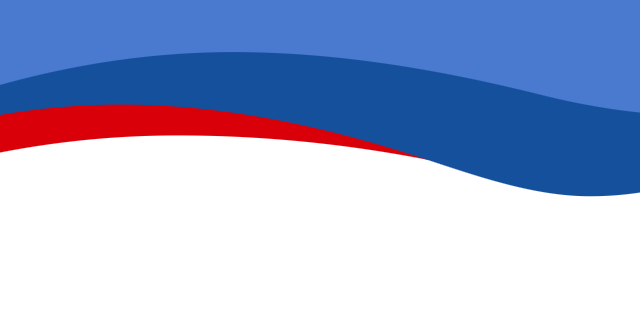
Give the GLSL for this background, as a Shadertoy shader.

```glsl
// Flat wave banner: light blue sky, a dark blue swoosh and a red ribbon on white.
// Each boundary is a height curve made of cubic Hermite spans; the bands are
// painted from bottom to top with edges smoothed over one pixel.

#define PAPER_WHITE vec3(1.0, 1.0, 1.0)
#define RIBBON_RED  vec3(0.855, 0.0, 0.035)
#define DEEP_BLUE   vec3(0.078, 0.314, 0.608)
#define LIGHT_BLUE  vec3(0.290, 0.478, 0.812)
#define EDGE_WIDTH  1.0

// Cubic span between two knots, each given as (x, height, slope).
float span(float x, vec3 a, vec3 b) {
    float width = b.x - a.x;
    float t = clamp((x - a.x) / width, 0.0, 1.0);
    float s = 1.0 - t;
    float ease = t * t * (3.0 - 2.0 * t);
    return mix(a.y, b.y, ease) + width * t * s * (s * a.z - t * b.z);
}

// Upper edge of the dark swoosh.
float swooshTop(float x) {
    vec3 start = vec3(0.0, 0.7344, 0.56);
    vec3 crest = vec3(0.3646, 0.8372, 0.0);
    vec3 bend  = vec3(0.8464, 0.7031, -0.50);
    vec3 end   = vec3(1.0, 0.6484, -0.20);
    if (x < crest.x) return span(x, start, crest);
    if (x < bend.x) return span(x, crest, bend);
    return span(x, bend, end);
}

// Lower edge of the dark swoosh, which also bounds the ribbon from above.
float swooshBottom(float x) {
    vec3 start  = vec3(0.0, 0.6406, 0.344);
    vec3 crest  = vec3(0.1888, 0.6732, 0.0);
    vec3 bend   = vec3(0.6667, 0.5013, -0.66);
    vec3 trough = vec3(0.9219, 0.3867, 0.0);
    vec3 end    = vec3(1.0, 0.3984, 0.30);
    if (x < crest.x) return span(x, start, crest);
    if (x < bend.x) return span(x, crest, bend);
    if (x < trough.x) return span(x, bend, trough);
    return span(x, trough, end);
}

// Lower edge of the ribbon; it stays level past the tip, under the swoosh.
float ribbonBottom(float x) {
    vec3 start = vec3(0.0, 0.5234, 0.39);
    vec3 crest = vec3(0.2773, 0.5768, 0.0);
    vec3 tip   = vec3(0.6667, 0.5013, -0.388);
    if (x < crest.x) return span(x, start, crest);
    return span(x, crest, tip);
}

// Smooth coverage of the area above a boundary.
float above(float height) {
    return clamp(height / (EDGE_WIDTH * fwidth(height)) + 0.5, 0.0, 1.0);
}

void mainImage(out vec4 fragColor, in vec2 fragCoord) {
    vec2 uv = fragCoord / iResolution.xy;

    // Paint the bands from the bottom upward.
    vec3 color = PAPER_WHITE;
    color = mix(color, RIBBON_RED, above(uv.y - ribbonBottom(uv.x)));
    color = mix(color, DEEP_BLUE, above(uv.y - swooshBottom(uv.x)));
    color = mix(color, LIGHT_BLUE, above(uv.y - swooshTop(uv.x)));

    fragColor = vec4(color, 1.0);
}
```
